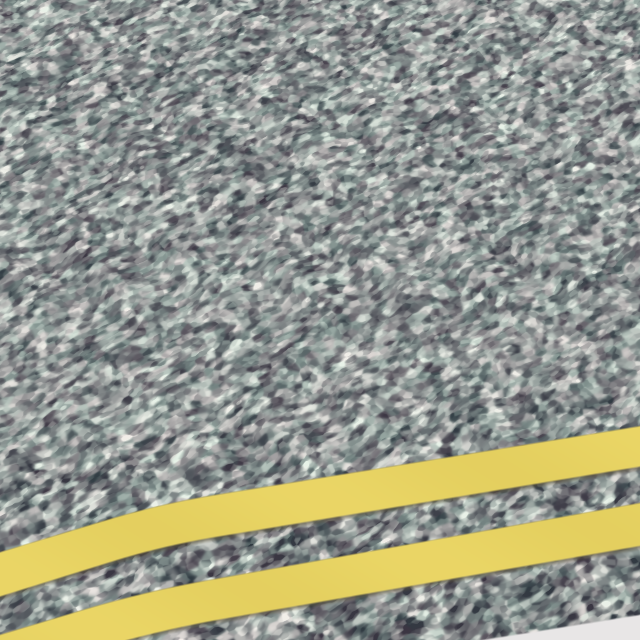
A WebGL 1 fragment shader for this texture:

```glsl
precision highp float;
// Speckled grey asphalt crossed by two bent yellow stripes, with a pale corner.
// The grit is soft cellular noise stretched along a diagonal, in two sizes plus
// sparse pebbles; each stripe lies between two smoothly joined pairs of lines.

uniform vec2 u_resolution;

const vec3 GRIT_DARK = vec3(0.21, 0.22, 0.26);
const vec3 GRIT_MID = vec3(0.545, 0.575, 0.572);
const vec3 GRIT_LIGHT = vec3(0.93, 0.94, 0.91);
const vec3 PAINT = vec3(0.905, 0.825, 0.385);
const vec3 PAINT_SHADOW = vec3(0.36, 0.33, 0.24);
const vec3 CORNER = vec3(0.91, 0.90, 0.90);

const float COARSE_FREQ = 82.0;
const float FINE_FREQ = 135.0;
const float PEBBLE_FREQ = 30.0;
const float GRAIN_ANGLE = 0.58;
const float GRAIN_STRETCH = 1.55;
const float PERSPECTIVE = 0.24;
const float EDGE_SOFT = 0.0022;
const float BEND_ROUND = 0.012;

// Stripe edges: left line offset and slope, right line offset and slope.
const vec4 UPPER_TOP = vec4(0.137, 0.302, 0.172, 0.162);
const vec4 UPPER_BASE = vec4(0.068, 0.312, 0.105, 0.166);
const vec4 LOWER_TOP = vec4(0.008, 0.300, 0.035, 0.179);
const vec4 LOWER_BASE = vec4(-0.058, 0.295, -0.028, 0.175);

vec3 hash3(vec2 p) {
  vec3 s = vec3(dot(p, vec2(127.1, 311.7)), dot(p, vec2(269.5, 183.3)),
                dot(p, vec2(419.2, 371.9)));
  return fract(sin(s) * 43758.55);
}

// Blends random cell tones by distance: x is brightness, y is tint.
vec2 softCells(vec2 p) {
  vec2 cell = floor(p);
  vec3 sum = vec3(0.0);
  for (int j = -1; j <= 1; j++) {
    for (int i = -1; i <= 1; i++) {
      vec2 id = cell + vec2(float(i), float(j));
      vec3 rnd = hash3(id);
      vec2 d = id + 0.1 + 0.8 * rnd.xy - p;
      float weight = exp(-7.0 * dot(d, d));
      sum += weight * vec3(rnd.z, fract(rnd.z * 17.3 + rnd.x), 1.0);
    }
  }
  return sum.xy / sum.z;
}

// Sparse bright chips of varied size.
float pebbles(vec2 p) {
  vec2 cell = floor(p);
  float cover = 0.0;
  for (int j = -1; j <= 1; j++) {
    for (int i = -1; i <= 1; i++) {
      vec2 id = cell + vec2(float(i), float(j));
      vec3 rnd = hash3(id + 57.0);
      float radius = mix(0.14, 0.36, rnd.x);
      float chip = 1.0 - smoothstep(0.4 * radius, radius, length(id + rnd.xy - p));
      cover = max(cover, chip * step(0.83, rnd.z));
    }
  }
  return cover;
}

float bentEdge(float x, vec4 e) {
  float a = e.x + e.y * x;
  float b = e.z + e.w * x;
  float h = max(BEND_ROUND - abs(a - b), 0.0) / BEND_ROUND;
  return min(a, b) - 0.25 * BEND_ROUND * h * h;
}

float above(float d) { return smoothstep(-EDGE_SOFT, EDGE_SOFT, d); }

vec3 asphalt(vec2 uv) {
  // Grains shrink with distance and lean along a slightly wavering diagonal.
  vec2 p = (uv - vec2(0.5, 0.0)) / (1.0 - PERSPECTIVE * uv.y);
  p += 0.004 * sin(p.yx * vec2(43.0, 37.0) + 2.0 * sin(p * 19.0));
  float c = cos(GRAIN_ANGLE);
  float s = sin(GRAIN_ANGLE);
  vec2 q = vec2(c * p.x + s * p.y, c * p.y - s * p.x);
  q.x /= GRAIN_STRETCH;

  vec2 coarse = softCells(q * COARSE_FREQ);
  vec2 fine = softCells(q * FINE_FREQ + 31.7);
  float near = 1.0 - smoothstep(0.08, 0.42, uv.y);
  float tone = 0.62 * coarse.x + 0.38 * fine.x - 0.5;
  float drift = sin(uv.x * 11.0 + 3.0 * sin(uv.y * 7.0)) * sin(uv.y * 13.0 + uv.x * 5.0);
  tone = 0.5 + tone * (1.05 + 0.25 * near) + 0.018 * drift - 0.045 * near;
  tone += 0.26 * pebbles(q * PEBBLE_FREQ);
  tone = clamp(tone, 0.0, 1.0);

  vec3 color = mix(GRIT_DARK, GRIT_MID, min(tone * 2.0, 1.0));
  color = mix(color, GRIT_LIGHT, max(tone * 2.0 - 1.0, 0.0));
  return color + (coarse.y - 0.5) * vec3(-0.05, 0.025, 0.0);
}

vec3 paintStripe(vec3 color, vec2 uv, vec4 topEdge, vec4 baseEdge) {
  float top = bentEdge(uv.x, topEdge) - uv.y;
  float base = uv.y - bentEdge(uv.x, baseEdge);
  float shade = above(top) * smoothstep(-0.009, 0.0, base);
  color = mix(color, PAINT_SHADOW, 0.65 * shade);
  vec3 paint = PAINT + 0.012 * sin(uv.x * 9.0 + uv.y * 15.0);
  return mix(color, paint, above(top) * above(base));
}

void main() {
  vec2 uv = gl_FragCoord.xy / u_resolution;
  vec3 color = asphalt(uv);
  color = paintStripe(color, uv, UPPER_TOP, UPPER_BASE);
  color = paintStripe(color, uv, LOWER_TOP, LOWER_BASE);
  // Pale wedge at the lower right.
  color = mix(color, CORNER, above(0.16 * (uv.x - 0.755) - uv.y));
  gl_FragColor = vec4(clamp(color, 0.0, 1.0), 1.0);
}
```
